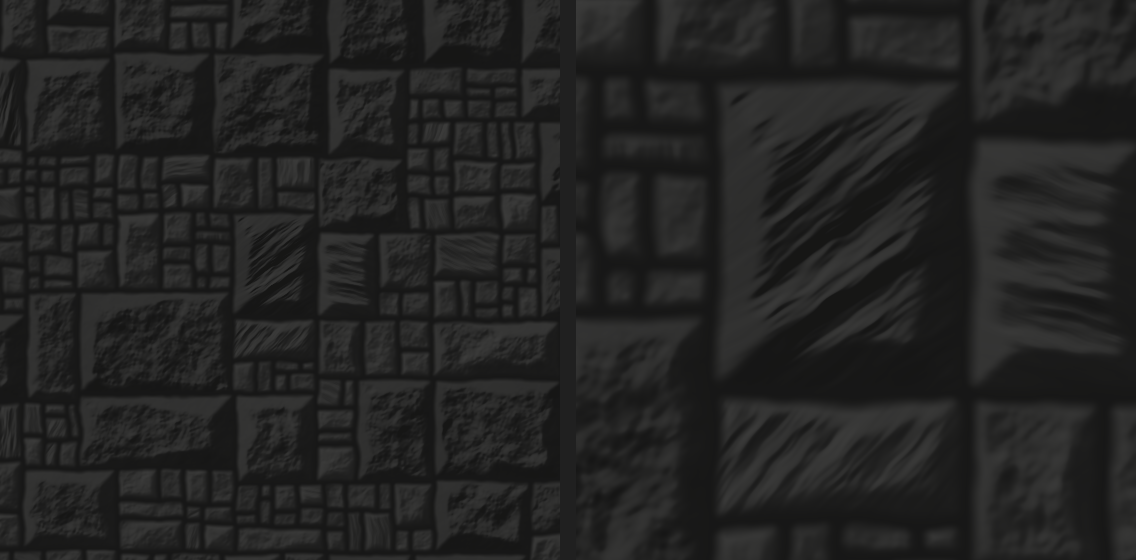
Left, the full canvas; right, a detail of the centre.
Give the GLSL for this texture, as a Shadertoy shader.

```glsl
// Dark dry-stone wall: a pinwheel grid of jittered rectangles, some of them cut
// again into small stones. Each stone is a height field with bevels and a rough
// chipped face, lit softly from the upper left.

float hash(vec2 p) {
    vec3 q = fract(p.xyx * 0.1031);
    q += dot(q, q.yzx + 33.33);
    return fract((q.x + q.y) * q.z);
}

float noise(vec2 p) {
    vec2 i = floor(p), f = fract(p);
    f = f * f * f * (f * (f * 6.0 - 15.0) + 10.0);
    return mix(mix(hash(i), hash(i + vec2(1, 0)), f.x),
               mix(hash(i + vec2(0, 1)), hash(i + vec2(1, 1)), f.x), f.y) - 0.5;
}

float fbm(vec2 p) {
    float sum = 0.0, amp = 0.6;
    for (int i = 0; i < 4; i++) {
        sum += amp * noise(p);
        p = mat2(1.6, 1.2, -1.2, 1.6) * p + 17.3;
        amp *= 0.46;
    }
    return sum;
}

float smoothMin(float a, float b, float k) {
    float h = max(k - abs(a - b), 0.0) / k;
    return min(a, b) - h * h * k * 0.25;
}

// Jittered grid vertex, in canvas units
vec2 corner(vec2 v) {
    vec2 jitter = vec2(hash(v + 3.0), hash(v + 51.0)) - 0.5;
    return (v + 0.54 * jitter) / vec2(5.2, 6.6);
}

// Rectangle (low corner, high corner) of the stone at p, and its random seed
vec4 findStone(vec2 p, out float seed) {
    vec4 stone = vec4(p - 0.05, p + 0.05);
    vec2 home = floor(p * vec2(5.2, 6.6));
    seed = 0.5;
    for (int j = -1; j <= 1; j++)
    for (int i = -1; i <= 1; i++) {
        vec2 cell = home + vec2(i, j);
        vec2 a = corner(cell), b = corner(cell + vec2(1, 0));
        vec2 c = corner(cell + vec2(0, 1)), e = corner(cell + 1.0);
        bool odd = mod(cell.x + cell.y, 2.0) > 0.5;
        vec4 r = odd ? vec4(a.x, b.y, e.x, c.y) : vec4(c.x, a.y, b.x, e.y);
        if (all(greaterThanEqual(p, r.xy)) && all(lessThan(p, r.zw))) {
            stone = r;
            seed = hash(cell + 7.0);
        }
    }
    // Cut some stones into smaller ones, mostly across the long side
    for (int level = 0; level < 4; level++) {
        vec2 size = stone.zw - stone.xy;
        float chance = level == 0 ? 0.58 : 0.75;
        if (hash(vec2(seed * 97.0, 5.0)) > chance || max(size.x, size.y) < 0.06) break;
        bool upright = size.x * (0.7 + 0.6 * hash(vec2(seed * 83.0, 9.0))) > size.y;
        vec2 cut = stone.xy + size * mix(0.3, 0.7, hash(vec2(seed * 71.0, 2.0)));
        bool upper = upright ? p.x > cut.x : p.y > cut.y;
        if (upright) { if (upper) stone.x = cut.x; else stone.z = cut.x; }
        else         { if (upper) stone.y = cut.y; else stone.w = cut.y; }
        seed = hash(vec2(seed * 91.7, upper ? 13.0 : 29.0));
    }
    return stone;
}

// Height of one stone: mitred bevel cut off by a tilted, rough face
float stoneHeight(vec2 p, vec4 stone, float seed) {
    vec2 size = stone.zw - stone.xy, local = p - 0.5 * (stone.xy + stone.zw);
    vec2 inset = 0.5 * size - abs(local);
    float edge = smoothMin(inset.x, inset.y, 0.006);
    float shortSide = min(size.x, size.y);
    float bevel = clamp(0.17 * shortSide, 0.005, 0.028) * mix(0.7, 1.2, seed);

    // A few stones carry slanted chisel grooves
    float angle = 6.28 * hash(vec2(seed * 41.0, 1.0));
    vec2 grain = mat2(cos(angle), sin(angle), -sin(angle), cos(angle)) * local;
    if (hash(vec2(seed * 37.0, 4.0)) < 0.2) grain *= vec2(0.35, 2.0);
    float rough = fbm(grain * 24.0 + seed * 300.0);

    vec2 tilt = vec2(hash(vec2(seed * 61.0, 6.0)), hash(vec2(seed * 67.0, 8.0))) - 0.5;
    float amp = mix(0.012, 0.034, smoothstep(0.03, 0.13, shortSide));
    float face = bevel + amp * rough + 0.22 * dot(tilt, local);
    return smoothMin(edge, face, 0.005) + 0.005 * rough;
}

void mainImage(out vec4 fragColor, in vec2 fragCoord) {
    vec2 p = fragCoord / iResolution.y;
    p += 0.006 * vec2(noise(p * 22.0), noise(p * 22.0 + 40.0));
    p += 0.002 * vec2(noise(p * 70.0 + 9.0), noise(p * 70.0 + 80.0));

    float seed;
    vec4 stone = findStone(p, seed);
    vec2 size = stone.zw - stone.xy;

    // Light from the upper left on the slope of the height field
    vec2 e = vec2(0.0018, 0.0);
    vec2 slope = vec2(stoneHeight(p - e, stone, seed) - stoneHeight(p + e, stone, seed),
                      stoneHeight(p - e.yx, stone, seed) - stoneHeight(p + e.yx, stone, seed));
    float light = dot(slope / (2.0 * e.x), vec2(-0.65, 0.76));
    float tone = 0.155 + 0.12 * light / (1.0 + abs(light));

    // Small stones are paler; every stone varies a little
    tone += mix(0.015, -0.012, smoothstep(0.04, 0.14, min(size.x, size.y)));
    tone += 0.016 * (hash(vec2(seed * 53.0, 3.0)) - 0.5) + 0.012 * noise(p * 9.0);

    // Soft dark joints with rounded corners
    vec2 q = abs(p - 0.5 * (stone.xy + stone.zw)) - 0.5 * size + 0.009;
    float depth = 0.009 - length(max(q, 0.0)) - min(max(q.x, q.y), 0.0);
    tone = mix(0.092, tone, smoothstep(0.0, 0.010, depth));

    fragColor = vec4(clamp(tone, 0.085, 0.23) * vec3(1.0, 1.0, 0.985), 1.0);
}
```
